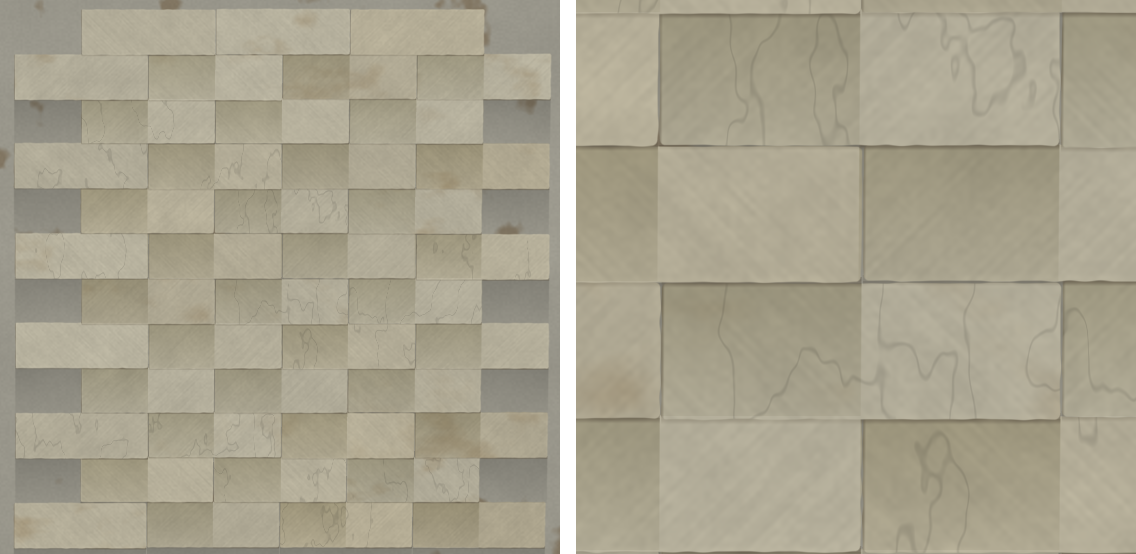
Left, the full canvas; right, a detail of the centre.
Give the GLSL for this texture, as a Shadertoy shader.

```glsl
const float ROWS = 12.0;
const float LONG_COUNT = 4.0;          // tiles in even rows, odd rows hold one less
const float WALL_LEFT = 0.0255;
const float WALL_BOTTOM = 0.012;
const float ROW_HEIGHT = 0.0809;
const float WIDTH_BOTTOM = 0.2372;     // tile width narrows towards the bottom
const float WIDTH_TOP = 0.2402;
const float CORNER = 0.0035;
const float SEAM_WIDTH = 0.0036;
const float SHADOW_DEPTH = 0.15;
const float SHADOW_LENGTH = 0.11;
const float JITTER = 0.0032;
const float GRAIN = 0.035;
const vec3 STONE = vec3(0.705, 0.685, 0.610);
const vec3 WARM_STONE = vec3(0.685, 0.645, 0.540);
const vec3 STAIN = vec3(0.560, 0.480, 0.350);
const vec3 FLOOR_COLOR = vec3(0.605, 0.595, 0.550);
const vec3 RUST = vec3(0.450, 0.380, 0.280);
const vec3 SEAM = vec3(0.400, 0.365, 0.300);
const vec3 SHADOW_TINT = vec3(0.90, 0.95, 1.25);

float hash(vec2 p) {
    return fract(sin(dot(p, vec2(127.1, 311.7))) * 43758.5453);
}

float noise(vec2 p) {
    vec2 i = floor(p), f = fract(p);
    f = f * f * (3.0 - 2.0 * f);
    return mix(mix(hash(i), hash(i + vec2(1, 0)), f.x),
               mix(hash(i + vec2(0, 1)), hash(i + vec2(1, 1)), f.x), f.y);
}

float fbm(vec2 p) {
    float sum = 0.0, amp = 0.5;
    for (int i = 0; i < 4; i++) {
        sum += amp * noise(p);
        p = p * 2.03 + 17.0;
        amp *= 0.5;
    }
    return sum;
}

float roundedBox(vec2 p, vec2 halfSize, float radius) {
    vec2 d = abs(p) - halfSize + radius;
    return length(max(d, 0.0)) + min(max(d.x, d.y), 0.0) - radius;
}

vec3 floorColor(vec2 uv) {
    vec3 color = FLOOR_COLOR * (0.95 + 0.1 * fbm(uv * 9.0));
    float rust = smoothstep(0.66, 0.76, fbm(uv * vec2(13.0, 11.0) + 4.0));
    return mix(color, RUST, 0.6 * rust);
}

vec3 stoneColor(vec2 p, vec2 id) {
    vec2 seed = id * 7.31;
    float warmth = hash(id + 3.7);
    vec3 color = mix(STONE, WARM_STONE, 0.65 * warmth * warmth);
    color *= 0.975 + 0.05 * hash(id + 9.2);
    color *= 0.96 + 0.08 * fbm(p * 28.0 + seed);

    // Diagonal saw marks
    float slant = hash(id + 5.1) < 0.5 ? 1.0 : -1.0;
    vec2 along = vec2(p.x + slant * p.y, p.y - slant * p.x);
    color *= 1.0 + 0.035 * (noise(along * vec2(18.0, 240.0) + seed) - 0.5);

    // Brown blotches and fine veins on some tiles
    float blotch = smoothstep(0.48, 0.82, fbm(p * vec2(14.0, 20.0) + seed + 31.0));
    color = mix(color, STAIN, 0.5 * blotch * smoothstep(0.35, 0.9, hash(id + 1.3)));
    float vein = abs(fbm(p * vec2(20.0, 9.0) + seed + 60.0) - 0.5);
    color *= 1.0 - 0.09 * smoothstep(0.016, 0.0, vein) * step(0.65, hash(id + 8.8));
    return color;
}

void mainImage(out vec4 fragColor, in vec2 fragCoord) {
    vec2 uv = fragCoord / iResolution.xy;
    float aa = 1.0 / iResolution.y;
    vec3 color = floorColor(uv);
    float covered = 0.0;
    float tileWidth = mix(WIDTH_BOTTOM, WIDTH_TOP, uv.y);
    float nearestRow = floor((uv.y - WALL_BOTTOM) / ROW_HEIGHT);

    // Each row is laid over the one beneath it
    for (float k = -1.0; k <= 1.0; k++) {
        float row = nearestRow + k;
        if (row < 0.0 || row >= ROWS) continue;
        float odd = mod(row, 2.0);
        float left = WALL_LEFT + 0.5 * odd * tileWidth + JITTER * (hash(vec2(row, 2.0)) - 0.5);
        float column = clamp(floor((uv.x - left) / tileWidth), 0.0, LONG_COUNT - 1.0 - odd);
        vec2 id = vec2(column, row);
        vec2 center = vec2(left + (column + 0.5) * tileWidth, WALL_BOTTOM + (row + 0.5) * ROW_HEIGHT);
        center.y += JITTER * (hash(id + 6.4) - 0.5);
        vec2 p = uv - center;
        vec2 halfSize = vec2(0.5 * tileWidth - 0.0004, 0.5 * ROW_HEIGHT + 0.0006);

        // The raised right half shades what lies below it
        float below = -halfSize.y - p.y;
        float span = smoothstep(aa, -aa, abs(p.x) - halfSize.x);
        float raised = smoothstep(-aa, aa, p.x);
        float reach = step(0.0, below) * clamp(1.0 - below / SHADOW_LENGTH, 0.0, 1.0);
        float shade = span * reach * mix(1.0, raised, covered);
        color *= 1.0 - SHADOW_DEPTH * shade * mix(vec3(1.0), SHADOW_TINT, covered);
        float contact = smoothstep(SEAM_WIDTH, 0.0, below) * step(-SEAM_WIDTH, below) * span;
        contact *= mix(0.35, 0.85, raised) * (0.55 + 0.45 * noise(uv * 60.0));
        color = mix(color, SEAM, contact);

        // Tile face with a worn rim and a dark left joint
        float edge = roundedBox(p, halfSize, CORNER);
        vec3 face = stoneColor(p, id);
        face *= 1.0 + 0.03 * smoothstep(-0.005, -0.001, edge) * noise(uv * 90.0);
        float joint = smoothstep(0.6 * SEAM_WIDTH, 0.0, p.x + halfSize.x);
        face = mix(face, SEAM, joint * (0.3 + 0.4 * noise(uv * 45.0)));
        float mask = smoothstep(aa, -aa, edge + 0.0012 * (noise(uv * 110.0) - 0.5));
        color = mix(color, face, mask);
        covered = max(covered, mask);
    }

    color *= 1.0 + GRAIN * (noise(uv * 260.0) - 0.5);
    fragColor = vec4(color, 1.0);
}
```
